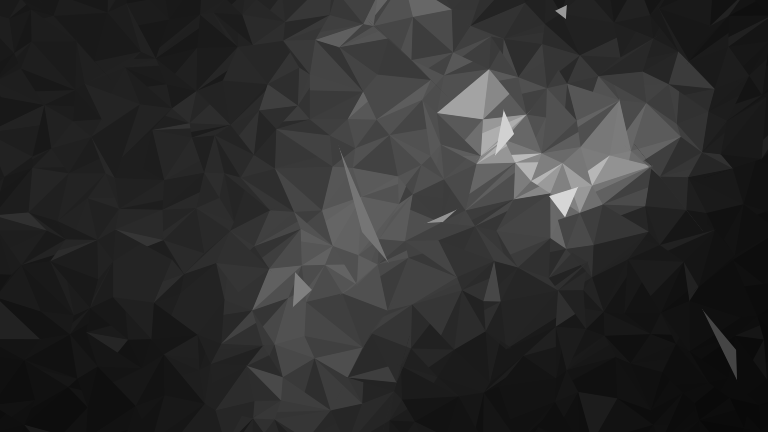
This background is drawn by a WebGL 2 fragment shader. Its source:

```glsl
#version 300 es
precision highp float;
// Dark low-poly mesh: a jittered grid is cut into triangles, many cut once more.
// Each facet takes one flat grey from soft light fields sampled at its centre,
// with a random tint; a few sharp accent shards lie on top.
uniform vec2 u_resolution;
out vec4 fragColor;

const float CELL = 0.074;    // grid spacing, in canvas heights
const float JITTER = 0.96;   // vertex displacement, in cells

float hash(vec2 p) {
    return fract(sin(dot(p, vec2(127.1, 311.7))) * 43758.5453);
}

float cross2(vec2 a, vec2 b) { return a.x * b.y - a.y * b.x; }

// Signed distance from p to the line a-b, positive on its left
float sideOf(vec2 p, vec2 a, vec2 b) {
    vec2 e = b - a;
    return cross2(e, p - a) / max(length(e), 1e-5);
}

float segmentDistance(vec2 p, vec2 a, vec2 b) {
    vec2 e = b - a;
    return length(p - a - e * clamp(dot(p - a, e) / dot(e, e), 0.0, 1.0));
}

float falloff(float d, float radius) { return exp(-d * d / (radius * radius)); }

float spot(vec2 p, vec2 centre, vec2 radius) {
    return falloff(length((p - centre) / radius), 1.0);
}

// Antialiased triangle, for either winding
float triangle(vec2 p, vec2 a, vec2 b, vec2 c, float pixel) {
    float winding = sign(cross2(b - a, c - a));
    float d = min(min(sideOf(p, a, b) * winding, sideOf(p, b, c) * winding),
                  sideOf(p, c, a) * winding);
    return smoothstep(-0.6 * pixel, 0.6 * pixel, d);
}

// Smooth brightness behind the facets
float lightField(vec2 p) {
    float tone = mix(0.058, 0.105, smoothstep(0.0, 0.85, p.y));
    tone *= 1.0 - 0.3 * smoothstep(1.45, 1.75, p.x);
    // hazy diagonal column and side fills
    tone += 0.14 * falloff(segmentDistance(p, vec2(0.87, 1.0), vec2(0.70, 0.08)), 0.21);
    tone += 0.11 * spot(p, vec2(1.06, 0.42), vec2(0.32, 0.28));
    tone += 0.055 * spot(p, vec2(0.33, 0.46), vec2(0.33, 0.3));
    tone += 0.07 * spot(p, vec2(0.85, 0.48), vec2(0.12, 0.17));
    tone += 0.06 * spot(p, vec2(0.71, 0.30), vec2(0.10, 0.16));
    tone += 0.05 * spot(p, vec2(0.98, 0.96), vec2(0.20, 0.14));
    tone += 0.12 * spot(p, vec2(1.40, 0.75), vec2(0.26, 0.14));
    // luminous hook: wide halo and bright core
    float hook = min(segmentDistance(p, vec2(1.11, 0.75), vec2(1.17, 0.65)),
                 min(segmentDistance(p, vec2(1.17, 0.65), vec2(1.31, 0.55)),
                     segmentDistance(p, vec2(1.31, 0.55), vec2(1.45, 0.65))));
    return tone + 0.19 * falloff(hook, 0.14) + 0.26 * falloff(hook, 0.048);
}

float facetTone(vec2 a, vec2 b, vec2 c, float seed) {
    float tint = mix(0.80, 1.18, hash(vec2(seed, 3.7)));
    float glint = step(0.95, hash(vec2(seed, 8.1)));
    return lightField((a + b + c) / 3.0) * (tint + 0.25 * glint) + 0.03 * glint;
}

// Adds one grid triangle to (weighted tone, weight), often split from corner a
void addFacet(inout vec2 sum, vec2 p, vec2 a, vec2 b, vec2 c, float seed, float pixel) {
    float cover = triangle(p, a, b, c, pixel);
    if (cover <= 0.0) return;
    float tone = facetTone(a, b, c, seed);
    if (hash(vec2(seed, 1.9)) < 0.4) {
        vec2 cut = mix(b, c, mix(0.25, 0.75, hash(vec2(seed, 5.3))));
        float winding = sign(cross2(b - a, c - a));
        float side = smoothstep(-0.6 * pixel, 0.6 * pixel, sideOf(p, a, cut) * winding);
        tone = mix(facetTone(a, b, cut, seed + 0.31), facetTone(a, cut, c, seed + 0.67), side);
    }
    sum += vec2(tone, 1.0) * cover;
}

vec2 vertex(vec2 id) {
    vec2 offset = vec2(hash(id), hash(id + 47.3)) - 0.5;
    return (id + JITTER * offset) * CELL;
}

float mesh(vec2 p, float pixel) {
    vec2 sum = vec2(0.0), home = floor(p / CELL);
    for (int j = -1; j <= 1; j++)
    for (int i = -1; i <= 1; i++) {
        vec2 id = home + vec2(i, j);
        vec2 a = vertex(id), b = vertex(id + vec2(1, 0));
        vec2 c = vertex(id + 1.0), d = vertex(id + vec2(0, 1));
        float seed = hash(id + 19.7) * 10.0;
        bool flip = hash(id + 71.9) < 0.5;
        addFacet(sum, p, a, b, flip ? d : c, seed, pixel);
        addFacet(sum, p, c, d, flip ? b : a, seed + 0.43, pixel);
    }
    return sum.x / max(sum.y, 1e-4);
}

void shard(inout float tone, vec2 p, vec2 a, vec2 b, vec2 c, float grey, float pixel) {
    tone = mix(tone, grey, triangle(p, a, b, c, pixel));
}

void main() {
    float pixel = 1.0 / u_resolution.y;
    vec2 p = gl_FragCoord.xy * pixel;
    float tone = mesh(p, pixel);
    // accent shards
    shard(tone, p, vec2(0.787, 0.653), vec2(0.898, 0.394), vec2(0.838, 0.463), 0.46, pixel);
    shard(tone, p, vec2(0.988, 0.484), vec2(1.056, 0.514), vec2(1.025, 0.486), 0.58, pixel);
    shard(tone, p, vec2(1.285, 0.975), vec2(1.312, 0.988), vec2(1.310, 0.956), 0.60, pixel);
    shard(tone, p, vec2(0.683, 0.370), vec2(0.722, 0.329), vec2(0.678, 0.289), 0.50, pixel);
    shard(tone, p, vec2(1.627, 0.282), vec2(1.704, 0.190), vec2(1.706, 0.120), 0.27, pixel);
    shard(tone, p, vec2(1.166, 0.745), vec2(1.190, 0.690), vec2(1.146, 0.640), 0.82, pixel);
    shard(tone, p, vec2(1.308, 0.497), vec2(1.338, 0.567), vec2(1.271, 0.546), 0.84, pixel);
    fragColor = vec4(vec3(clamp(tone, 0.0, 1.0)), 1.0);
}
```
